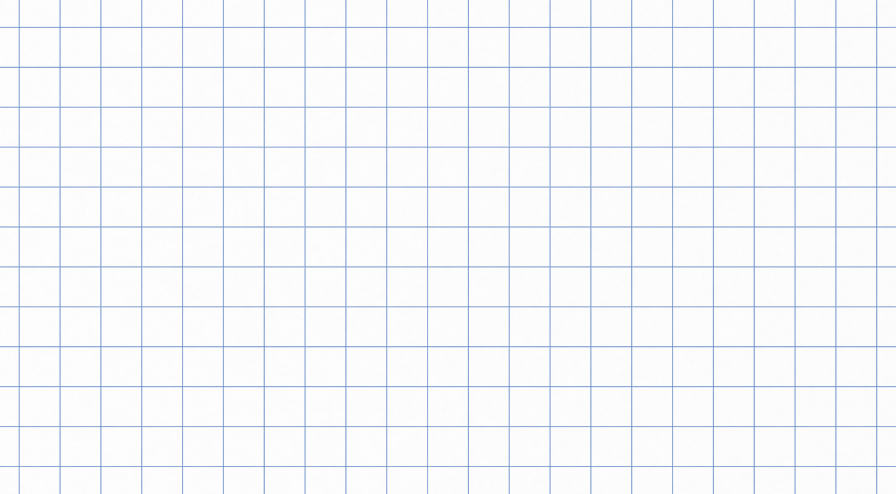
Write a Shadertoy shader that draws this pattern.

```glsl
// Squared notebook paper: thin blue ruled lines on faintly grained white.

float hash(vec2 p) {
    return fract(sin(dot(p, vec2(127.1, 311.7))) * 43758.5453);
}

float valueNoise(vec2 p) {
    vec2 i = floor(p), f = fract(p);
    f = f * f * (3.0 - 2.0 * f);
    return mix(mix(hash(i), hash(i + vec2(1, 0)), f.x),
               mix(hash(i + vec2(0, 1)), hash(i + vec2(1, 1)), f.x), f.y);
}

// Share of a filter window covered by the line nearest to each cell coordinate
vec2 lineCoverage(vec2 cell, vec2 window) {
    vec2 d = abs(fract(cell + 0.5) - 0.5);
    vec2 halfLine = vec2(0.0105);
    vec2 overlap = min(d + 0.5 * window, halfLine) - max(d - 0.5 * window, -halfLine);
    return max(overlap, 0.0) / window;
}

void mainImage(out vec4 fragColor, in vec2 fragCoord) {
    vec2 uv = fragCoord / iResolution.xy;
    vec2 p = fragCoord / iResolution.y;

    // Paper: fine grain, soft mottling, slightly greyer to the right
    float grain = valueNoise(p * 210.0) - 0.5;
    float mottle = valueNoise(p * vec2(45.0, 70.0)) - 0.5;
    vec3 color = vec3(0.991 - 0.004 * uv.x + 0.008 * grain + 0.004 * mottle);

    // Grid: integer cell coordinates lie on the lines
    vec2 cells = vec2(21.943, 12.375);
    vec2 cell = uv * cells - vec2(0.471, 0.689);
    vec2 ink = lineCoverage(cell, 1.2 * cells / iResolution.xy);

    // Ink strength differs a little between lines and along each line
    vec2 id = floor(cell + 0.5);
    ink *= 0.94 + 0.12 * vec2(hash(vec2(id.x, 3.0)), hash(vec2(id.y, 8.0)));
    ink *= 0.96 + 0.08 * valueNoise(p * 90.0);

    float coverage = clamp(max(ink.x, ink.y) + 0.3 * min(ink.x, ink.y), 0.0, 1.0);
    color = mix(color, vec3(0.39, 0.534, 0.774), coverage);

    fragColor = vec4(color, 1.0);
}
```
